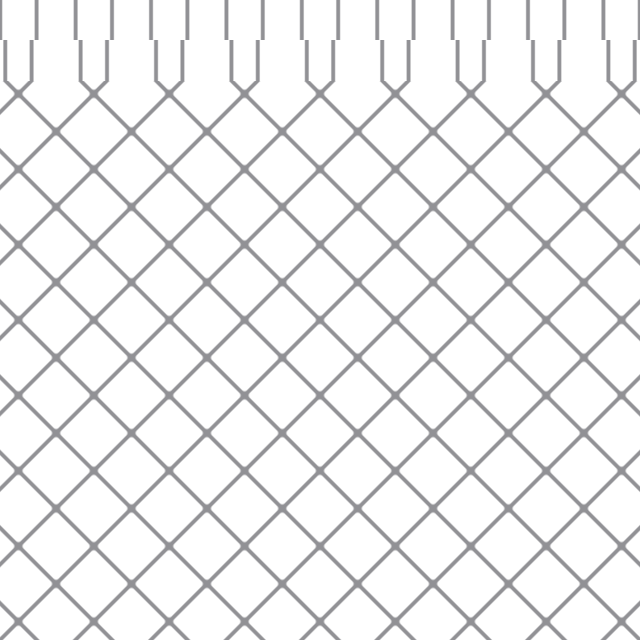
Reproduce this pattern procedurally as a WebGL 2 fragment shader.

```glsl
#version 300 es
precision highp float;

uniform vec2 u_resolution;
out vec4 fragColor;

// Distance to the nearest multiple of period
float repeatDistance(float x, float period) {
    return abs(x - period * round(x / period));
}

float smoothMin(float a, float b, float k) {
    float h = max(k - abs(a - b), 0.0) / k;
    return min(a, b) - 0.25 * h * h * k;
}

// Two diagonal wire families, slightly thickened where they cross
float meshDistance(vec2 p, float period) {
    float rising = repeatDistance(p.x - p.y, period) * 0.70711;
    float falling = repeatDistance(p.x + p.y, period) * 0.70711;
    return smoothMin(rising, falling, 0.006);
}

// Pairs of upright wires centred on each column of crossings
float prongDistance(float x, float period, float halfGap) {
    return abs(repeatDistance(x, period) - halfGap);
}

void main() {
    vec2 uv = gl_FragCoord.xy / u_resolution;
    vec2 p = uv - 0.5;
    float pixel = 1.0 / min(u_resolution.x, u_resolution.y);
    float period = 0.1178;

    // Mesh below, narrow prongs above it, wide prongs at the top
    float halfGap = uv.y > 0.9375 ? 0.0284 : 0.0206;
    float wire = uv.y > 0.8735
        ? prongDistance(p.x, period, halfGap)
        : meshDistance(p, period);

    // Soft-edged grey wire on white
    float softness = max(0.0015, 0.5 * pixel);
    float coverage = 1.0 - smoothstep(0.003 - softness, 0.003 + softness, wire);
    fragColor = vec4(mix(vec3(1.0), vec3(0.57, 0.57, 0.585), coverage), 1.0);
}
```
